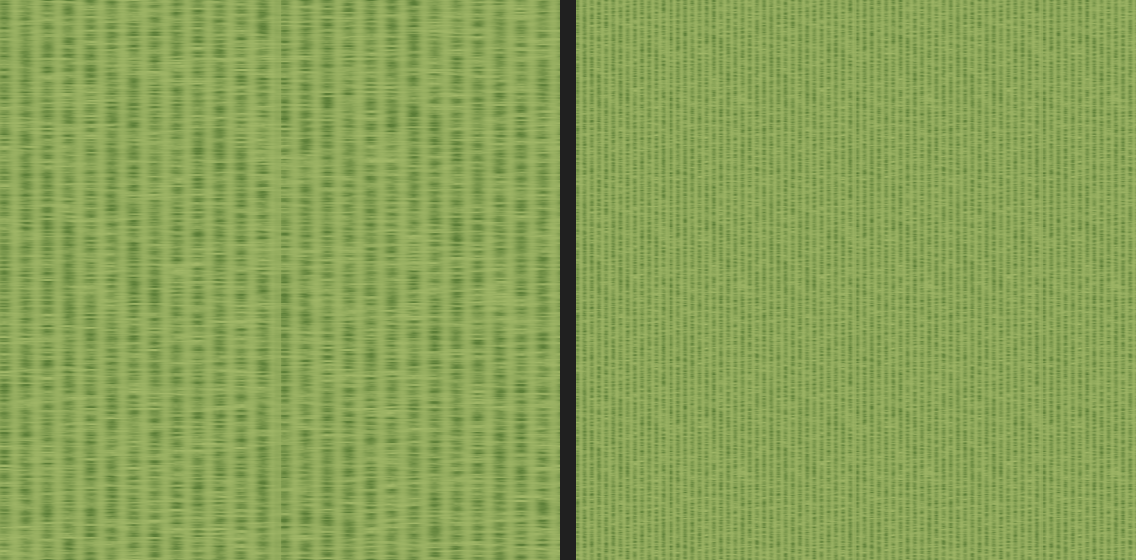
Left, the tile; right, the same tile 3 across and 3 down.
Give the GLSL for this texture, as a Shadertoy shader.

```glsl
// Green woven rush mat: soft vertical ribs crossed by fine horizontal fibres, with a central seam.

#define RIBS 26.0            // ribs across the canvas
#define RIB_PHASE 0.2        // position of the dark centre inside a rib
#define KNOTS 72.0           // dark patches down each rib
#define FIBRES 256.0         // coarse fibres down the canvas
#define FINE_FIBRES 400.0    // thin fibres down the canvas
#define FIBRE_CONTRAST 2.3
#define RIB_DEPTH 0.4
#define FIBRE_DEPTH 0.17
#define SEAM_X 0.502         // hard right edge of the pale seam
#define SEAM_WIDTH 0.016
#define PALE_GREEN vec3(0.625, 0.712, 0.402)
#define DEEP_GREEN vec3(0.355, 0.492, 0.215)

const float TAU = 6.2831853;

float hash(vec2 p) {
    return fract(sin(dot(p, vec2(127.1, 311.7))) * 43758.5453);
}

// Value noise on a grid of whole cells that wraps at the canvas edges;
// crisp narrows the vertical blend between rows (0 = soft, 0.5 = hard)
float wrapNoise(vec2 uv, vec2 cells, float seed, float crisp) {
    vec2 p = uv * cells;
    vec2 cell = floor(p);
    vec2 f = p - cell;
    f.x = smoothstep(0.0, 1.0, f.x);
    f.y = smoothstep(crisp, 1.0 - crisp, f.y);
    vec2 a = mod(cell, cells);
    vec2 b = mod(cell + 1.0, cells);
    float low = mix(hash(a + seed), hash(vec2(b.x, a.y) + seed), f.x);
    float high = mix(hash(vec2(a.x, b.y) + seed), hash(b + seed), f.x);
    return mix(low, high, f.y);
}

// Long thin horizontal fibres with a little grain, centred on one half
float fibreNoise(vec2 uv) {
    float coarse = wrapNoise(uv, vec2(RIBS, FIBRES), 3.7, 0.3);
    float fine = wrapNoise(uv, vec2(38.0, FINE_FIBRES), 19.3, 0.3);
    float grain = wrapNoise(uv, vec2(160.0, FINE_FIBRES), 83.5, 0.3);
    float mixed = 0.52 * coarse + 0.37 * fine + 0.11 * grain;
    return 0.5 + FIBRE_CONTRAST * (mixed - 0.5);
}

// Darker patches, loosely shared by neighbouring ribs
float knotNoise(vec2 uv) {
    float single = wrapNoise(uv, vec2(RIBS, KNOTS), 41.9, 0.0);
    float spread = wrapNoise(uv, vec2(12.0, KNOTS), 67.1, 0.0);
    return mix(single, spread, 0.5);
}

// Pale strip: soft on the left, crisp on the right
float seamMask(float x) {
    float left = smoothstep(SEAM_X - SEAM_WIDTH, SEAM_X - 0.4 * SEAM_WIDTH, x);
    float right = 1.0 - smoothstep(SEAM_X - 0.001, SEAM_X + 0.001, x);
    return left * right;
}

void mainImage(out vec4 fragColor, in vec2 fragCoord) {
    vec2 uv = fragCoord / iResolution.xy;

    // Rib profile, flattened along the seam
    float rib = 0.5 + 0.5 * cos(TAU * (uv.x * RIBS - RIB_PHASE));
    float seam = seamMask(uv.x);
    rib = mix(rib, 0.2, seam);

    // Noise columns are centred on the ribs
    vec2 ribUv = uv - vec2(RIB_PHASE / RIBS, 0.0);
    float fibre = fibreNoise(ribUv);
    float knot = knotNoise(ribUv);

    // Shade gathers in the ribs, broken up by knots and fibres
    float shade = 0.115 + RIB_DEPTH * rib * (knot + fibre);
    shade += FIBRE_DEPTH * (fibre - 0.5) * (1.0 - 0.5 * seam);

    vec3 color = mix(PALE_GREEN, DEEP_GREEN, clamp(shade, -0.05, 1.0));
    fragColor = vec4(color, 1.0);
}
```
